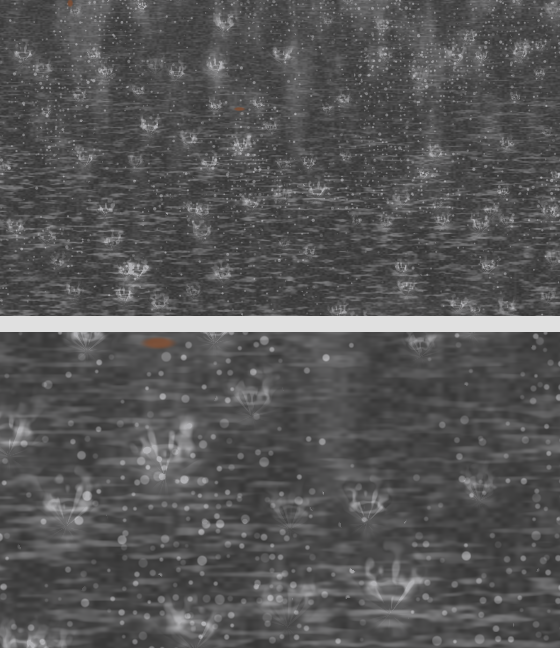
Top, the full canvas; bottom, a detail of the centre.
Reproduce this texture procedurally as a WebGL 1 fragment shader.

```glsl
precision highp float;
// Heavy rain on dark water: splash crowns, flying drops, ripples and mist.
uniform vec2 u_resolution;

const vec3 WATER = vec3(0.236, 0.235, 0.235);
const vec3 LIGHT_TINT = vec3(1.0, 1.0, 1.02);
const vec3 LEAF = vec3(0.52, 0.30, 0.18);
const float MIST_GAIN = 0.13;
const float RIPPLE_GAIN = 0.15;
const float GRAIN_GAIN = 0.075;
const float CROWN_GAIN = 0.34;
const float DROP_GAIN = 0.27;
const float CROWN_CELL = 0.105;
const float CROWN_SHARE = 0.55;

float hash(vec2 p) {
  vec3 q = fract(vec3(p.xyx) * 0.1031);
  q += dot(q, q.yzx + 33.33);
  return fract((q.x + q.y) * q.z);
}

vec2 hash2(vec2 p) {
  return vec2(hash(p + 17.3), hash(p + 71.9));
}

float noise(vec2 p) {
  vec2 i = floor(p), f = fract(p);
  f = f * f * (3.0 - 2.0 * f);
  return mix(mix(hash(i), hash(i + vec2(1, 0)), f.x),
             mix(hash(i + vec2(0, 1)), hash(i + vec2(1, 1)), f.x), f.y);
}

float fbm(vec2 p) {
  float sum = 0.0, amp = 0.5;
  for (int i = 0; i < 4; i++) {
    sum += amp * noise(p);
    p = p * 2.03 + 19.7;
    amp *= 0.5;
  }
  return sum / 0.9375;
}

// One ragged crown in units of its own radius, standing on y = 0.
float crown(vec2 q, float seed) {
  float wobble = noise(q * 2.6 + seed * 91.0) - 0.5;
  float side = q.x < 0.0 ? 1.0 : 2.0;
  float height = 0.6 + 1.6 * hash(vec2(seed * 57.0, side));
  float wall = abs(abs(q.x + 0.7 * wobble) - 0.75 - 0.2 * q.y);
  float walls = smoothstep(0.42, 0.05, wall) * smoothstep(-0.3, 0.1, q.y)
              * smoothstep(height, height * 0.5, q.y);
  float rim = smoothstep(0.4, 0.05, abs(length(q * vec2(1.0, 2.6)) - 0.8 + 0.5 * wobble));
  float fan = atan(q.x, q.y + 1.0);
  float spray = smoothstep(0.5, 0.85, noise(vec2(fan * 6.0 + seed * 40.0, length(q) * 2.2)));
  spray *= exp(-0.55 * dot(q - vec2(0, 0.6), q - vec2(0, 0.6)));
  float haze = exp(-0.6 * q.x * q.x - 0.45 * q.y * q.y);
  float mirror = exp(-0.9 * q.x * q.x) * smoothstep(0.2, -0.8, q.y) * smoothstep(-4.0, -0.8, q.y);
  return 0.62 * walls + 0.38 * rim + 0.65 * spray + 0.24 * haze + 0.16 * mirror;
}

float crowns(vec2 p) {
  vec2 cell = floor(p / CROWN_CELL);
  float sum = 0.0;
  for (int j = -1; j <= 1; j++) {
    for (int i = -1; i <= 1; i++) {
      vec2 id = cell + vec2(i, j);
      float seed = hash(id + 5.0);
      float present = step(hash(id + 43.0), CROWN_SHARE);
      vec2 foot = (id + 0.1 + 0.8 * hash2(id)) * CROWN_CELL;
      float radius = mix(0.012, 0.026, hash(id + 29.0));
      sum += present * mix(0.35, 1.0, seed) * crown((p - foot) / radius, seed);
    }
  }
  return min(sum, 1.3);
}

// Scattered round drops, one at most per cell.
float drops(vec2 p, float size, float share) {
  vec2 id = floor(p / size);
  vec2 centre = 0.25 + 0.5 * hash2(id);
  float radius = size * mix(0.12, 0.25, hash(id + 3.0));
  float soft = max(0.7 / u_resolution.y, 0.0012);
  float dist = length((fract(p / size) - centre) * size);
  float present = step(hash(id + 61.0), share);
  return present * mix(0.3, 1.0, hash(id + 83.0)) * smoothstep(radius + soft, radius - soft, dist);
}

float leaf(vec2 p, vec2 centre, vec2 size) {
  return smoothstep(1.3, 0.5, length((p - centre) / size));
}

void main() {
  vec2 p = gl_FragCoord.xy / u_resolution.y;
  float far = smoothstep(0.3, 0.9, p.y);

  // Soft upright reflections and rain mist, strongest far away
  float mist = smoothstep(0.4, 0.85, fbm(p * vec2(16.0, 5.0) + 7.0));
  float light = MIST_GAIN * mist * mix(0.35, 1.0, far) + 0.02 * far;

  // Flat ripples, strongest close by
  vec2 surface = vec2(p.x, p.y * (0.85 + 0.3 * p.y));
  float ripple = 0.6 * noise(surface * vec2(24.0, 140.0)) + 0.4 * noise(surface * vec2(60.0, 210.0) + 31.0);
  float patches = 0.35 + 0.9 * fbm(p * vec2(5.0, 13.0) + 3.0);
  light += RIPPLE_GAIN * patches * smoothstep(0.42, 0.9, ripple) * mix(1.5, 0.5, far);
  light += GRAIN_GAIN * (noise(p * vec2(130.0, 190.0)) - 0.4);

  light += CROWN_GAIN * crowns(p);

  // Flying drops gather in loose clouds around the middle distance
  float cloud = smoothstep(0.35, 0.75, fbm(p * 5.0 + 51.0));
  float share = (0.06 + 0.42 * cloud) * mix(0.35, 1.0, smoothstep(0.1, 0.5, p.y));
  float spray = drops(p, 0.014, share) + drops(p + 3.7, 0.021, share * 0.7);
  light += DROP_GAIN * min(spray, 1.0);

  vec3 colour = WATER + LIGHT_TINT * min(light, 0.46);
  float leaves = leaf(p, vec2(0.222, 0.99), vec2(0.009, 0.012))
               + leaf(p, vec2(0.758, 0.655), vec2(0.017, 0.006));
  colour = mix(colour, LEAF, 0.75 * min(leaves, 1.0));
  gl_FragColor = vec4(colour, 1.0);
}
```
